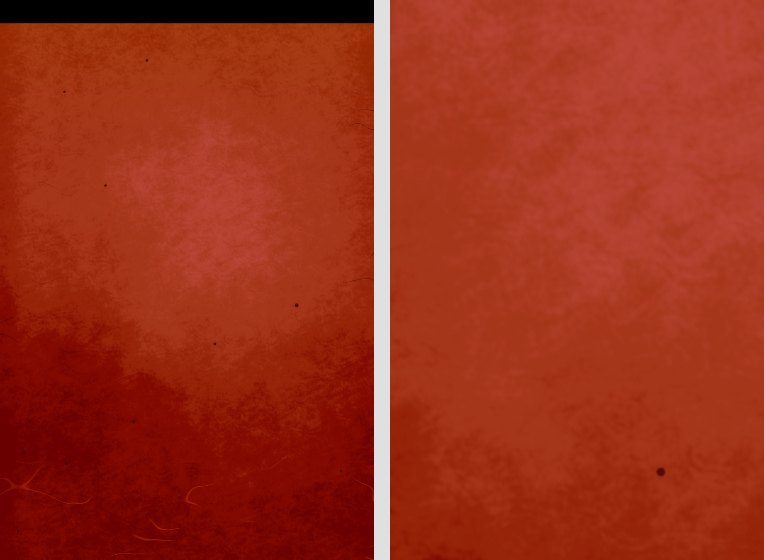
Left: the whole. Right: its middle third, enlarged.
A Shadertoy shader for this texture:

```glsl
// Aged red leather, lit softly in the middle, with fine creases and a black strip on top.

float hash(vec2 p) {
    vec3 q = fract(vec3(p.xyx) * 0.1031);
    q += dot(q, q.yzx + 33.33);
    return fract((q.x + q.y) * q.z);
}

vec2 randomDir(vec2 cell) {
    float a = 6.2832 * hash(cell);
    return vec2(cos(a), sin(a));
}

// Gradient noise, roughly -0.7 to 0.7
float noise(vec2 p) {
    vec2 i = floor(p), f = p - i;
    vec2 u = f * f * f * (f * (f * 6.0 - 15.0) + 10.0);
    vec2 e = vec2(1, 0);
    float low = mix(dot(randomDir(i), f), dot(randomDir(i + e), f - e), u.x);
    float high = mix(dot(randomDir(i + e.yx), f - e.yx), dot(randomDir(i + 1.0), f - 1.0), u.x);
    return mix(low, high, u.y);
}

float fbm(vec2 p) {
    float sum = 0.0, amp = 1.0;
    for (int i = 0; i < 4; i++) {
        sum += amp * noise(p);
        p = mat2(1.6, 1.2, -1.2, 1.6) * p + 17.3;
        amp *= 0.6;
    }
    return sum;
}

// Thin broken lines along the zero contours of warped, stretched noise
float creases(vec2 p, vec2 scale, float width) {
    p += 0.012 * vec2(noise(p * 24.0), noise(p * 24.0 + 50.0));
    float line = 1.0 - smoothstep(0.0, width, abs(noise(p * scale)));
    return line * smoothstep(0.05, 0.35, noise(p * 11.0 + 80.0));
}

// Rare small dark dots, one at most per cell
float specks(vec2 p) {
    vec2 cell = floor(p * 14.0);
    vec2 centre = 0.2 + 0.6 * vec2(hash(cell + 3.1), hash(cell + 7.7));
    float radius = mix(0.0012, 0.0034, hash(cell + 21.0));
    float d = length(fract(p * 14.0) - centre) / 14.0;
    float present = step(0.91, hash(cell + 40.0));
    return present * (1.0 - smoothstep(radius - 0.001, radius + 0.001, d));
}

vec3 leatherColor(float tone) {
    vec3 c = mix(vec3(0.42, 0.0, 0.0), vec3(0.51, 0.04, 0.0), smoothstep(0.0, 0.25, tone));
    c = mix(c, vec3(0.59, 0.14, 0.03), smoothstep(0.25, 0.5, tone));
    c = mix(c, vec3(0.65, 0.21, 0.10), smoothstep(0.5, 0.75, tone));
    return mix(c, vec3(0.72, 0.27, 0.21), smoothstep(0.75, 1.1, tone));
}

void mainImage(out vec4 fragColor, in vec2 fragCoord) {
    vec2 uv = fragCoord / iResolution.xy;
    vec2 p = fragCoord / iResolution.y;

    // Broad light: brighter upwards, a central glow, a dark lower left and dim sides
    vec2 w = uv + 0.07 * vec2(fbm(p * 5.0), fbm(p * 5.0 + 31.0));
    vec2 glow = (w - vec2(0.56, 0.54)) / vec2(0.36, 0.27);
    vec2 shade = (w - vec2(0.2, 0.31)) / vec2(0.24, 0.14);
    float tone = 0.1 + 0.53 * smoothstep(0.0, 0.8, w.y);
    tone += 0.47 * exp(-dot(glow, glow));
    tone -= 0.23 * exp(-dot(shade, shade));
    tone -= 0.14 * smoothstep(0.08, 0.0, uv.x) + 0.08 * smoothstep(0.9, 1.0, uv.x);

    // Blotches, mottling, short fibres and soft grain
    tone += 0.10 * fbm(p * 8.0 + 9.0);
    tone += 0.10 * fbm(p * 42.0);
    float fibre = noise(p * vec2(75.0, 140.0) + 3.0 * noise(p * 30.0));
    tone += 0.09 * fibre + 0.07 * noise(p * 230.0);

    vec3 color = leatherColor(tone);
    color += vec3(0.0, 0.025, -0.025) * smoothstep(0.7, 1.0, uv.y);

    // Pale creases near the bottom, dark veins towards the sides
    float pale = creases(p, vec2(6.0, 17.0), 0.022) * smoothstep(0.24, 0.08, uv.y);
    float side = smoothstep(0.25, 0.48, abs(uv.x - 0.5));
    float vein = creases(p + 5.0, vec2(9.0, 20.0), 0.025) * side * smoothstep(0.2, 0.4, uv.y);
    color += pale * vec3(0.14, 0.10, 0.04);
    color *= 1.0 - 0.22 * vein;
    color = mix(color, vec3(0.25, 0.01, 0.01), 0.8 * specks(p));

    // Black strip along the top
    color *= 1.0 - smoothstep(0.9575, 0.9595, uv.y);
    fragColor = vec4(clamp(color, 0.0, 1.0), 1.0);
}
```
